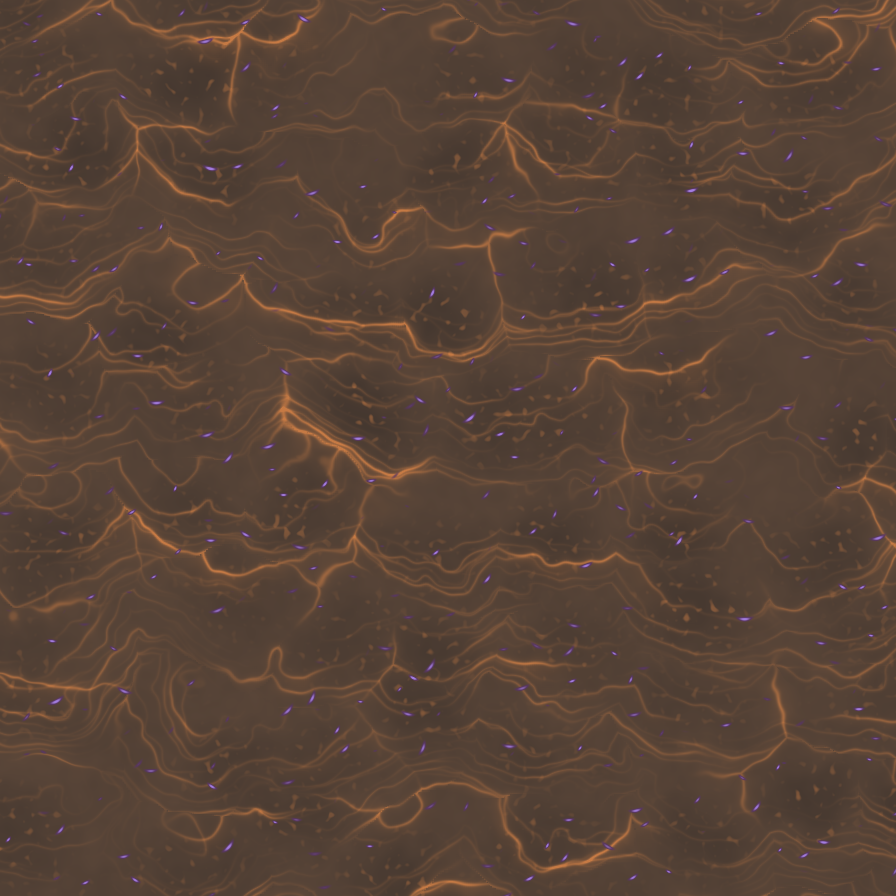
Give the GLSL for this texture, as a WebGL 2 fragment shader.

```glsl
#version 300 es
precision highp float;

uniform vec2 u_resolution;
out vec4 fragColor;

const vec3 SOIL_DARK = vec3(0.270, 0.218, 0.186);
const vec3 SOIL_LIGHT = vec3(0.368, 0.284, 0.228);
const vec3 VEIN = vec3(0.80, 0.49, 0.27);
const vec3 VIOLET = vec3(0.34, 0.21, 0.38);
const vec3 LAVENDER = vec3(0.64, 0.49, 0.88);
const vec2 PIT_GRID = vec2(7.0, 8.2);   // pits per canvas side
const float PIT_SAG = 0.10;             // how far strands hang below a pit
const float WARP = 0.05;
const float VEIN_WIDTH = 0.0018;
const float STRAND_FREQ = 10.0;
const int STRAND_LAYERS = 4;
const float GLINT_GRID = 24.0;
const float GLINT_LENGTH = 0.0105;

vec3 hash3(vec2 p) {
    vec3 q = fract(p.xyx * vec3(0.1031, 0.1030, 0.0973));
    q += dot(q, q.yxz + 33.33);
    return fract((q.xxy + q.yzz) * q.zyx);
}

float corner(vec2 cell, vec2 offset) {
    return dot(hash3(cell).xy * 2.0 - 1.0, offset);
}

float noise(vec2 p) {
    vec2 i = floor(p), f = p - i;
    vec2 u = f * f * f * (f * (f * 6.0 - 15.0) + 10.0);
    vec2 e = vec2(1.0, 0.0);
    return mix(mix(corner(i, f), corner(i + e, f - e), u.x),
               mix(corner(i + e.yx, f - e.yx), corner(i + 1.0, f - 1.0), u.x), u.y);
}

float fbm(vec2 p) {
    float sum = 0.0, amp = 1.0;
    for (int i = 0; i < 4; i++) {
        sum += amp * noise(p);
        p = mat2(1.6, 1.2, -1.2, 1.6) * p + 11.7;
        amp *= 0.5;
    }
    return sum;
}

// x: distance to the pit centre, y: distance to the rim, z: random value
vec3 nearestPit(vec2 p) {
    vec2 base = floor(p), first = vec2(9.0), second = vec2(9.0);
    float id = 0.0;
    for (int y = -2; y <= 2; y++)
    for (int x = -2; x <= 2; x++) {
        vec2 cell = base + vec2(x, y);
        vec3 h = hash3(cell + 31.0);
        vec2 r = cell + 0.1 + 0.8 * h.xy - p;
        if (dot(r, r) < dot(first, first)) {
            second = first;
            first = r;
            id = h.z;
        } else if (dot(r, r) < dot(second, second)) second = r;
    }
    float rim = dot(0.5 * (first + second), normalize(second - first));
    return vec3(length(first), rim, id);
}

// Contour strands of a height field: sharp crest, glow falling to one side
float strands(float height, vec2 p, float size) {
    float sum = 0.0, freq = STRAND_FREQ, weight = 0.95;
    float width = max(VEIN_WIDTH, 0.8 / size);
    for (int i = 0; i < STRAND_LAYERS; i++) {
        float seed = float(i) * 19.3;
        float level = height * freq + 0.8 * noise(p * freq * 0.55 + seed);
        float slope = length(vec2(dFdx(level), dFdy(level))) * size;
        float side = fract(level) - 0.5;
        float d = side / max(slope, 0.4 * freq);
        float fade = 1.0 - 2.0 * abs(side);
        float reach = (d < 0.0 ? 0.14 : 0.05) / freq;
        float along = noise(vec2(p.x * 5.0 + p.y * 3.0, floor(level) * 5.37 + seed + 0.4));
        float crest = exp(-d * d / (width * width));
        float glow = 0.32 * exp(-abs(d) / reach);
        sum += weight * smoothstep(-0.05, 0.42, along) * fade * (0.75 * crest + glow);
        freq *= 1.75;
        weight *= 0.68;
    }
    return sum;
}

// Short curved slivers scattered over a jittered grid
float glints(vec2 p) {
    vec2 base = floor(p * GLINT_GRID);
    float best = 0.0;
    for (int y = -1; y <= 1; y++)
    for (int x = -1; x <= 1; x++) {
        vec2 cell = base + vec2(x, y);
        vec3 h = hash3(cell + 5.0), k = hash3(cell + 71.0);
        float angle = mix(-0.6, 1.2, k.x), c = cos(angle), s = sin(angle);
        vec2 r = mat2(c, -s, s, c) * (p - (cell + h.xy) / GLINT_GRID);
        r.y -= 20.0 * r.x * r.x;
        float len = GLINT_LENGTH * mix(0.35, 1.0, k.y);
        vec2 t = r / vec2(len, 0.0012 + 0.17 * len);
        best = max(best, smoothstep(0.2, 1.0, h.z) * exp(-1.7 * dot(t, t)));
    }
    return best;
}

void main() {
    float size = min(u_resolution.x, u_resolution.y);
    vec2 p = gl_FragCoord.xy / size;
    vec2 q = p + WARP * vec2(fbm(p * 6.0), fbm(p * 6.0 + 17.3));
    vec3 pit = nearestPit(q * PIT_GRID);
    float depth = (1.0 - smoothstep(0.08, 0.62, pit.x)) * mix(0.35, 1.0, pit.z);

    // Soil with shaded pits and fine mottling
    float tone = 0.66 - 0.6 * depth + 0.3 * fbm(p * 9.0 + 3.0) + 0.14 * noise(p * 62.0);
    vec3 color = mix(SOIL_DARK, SOIL_LIGHT, clamp(tone, 0.0, 1.0));

    // Hanging strands and broken rims between the pits
    float height = q.y - PIT_SAG * pit.x * pit.x + 0.1 * noise(p * 3.0 + 8.0);
    float vein = strands(height, p, size);
    float rim = pit.y / PIT_GRID.y;
    float rimMask = smoothstep(0.0, 0.4, noise(p * 6.5 + 40.0));
    vein += rimMask * (0.55 * exp(-pow(rim / VEIN_WIDTH, 2.0)) + 0.22 * exp(-rim / 0.005));
    vein *= 0.85 + 0.8 * noise(p * 26.0 + 9.0);

    // Grains gathered in the pits
    vein += 0.5 * depth * smoothstep(0.16, 0.5, noise(p * 105.0));
    color = mix(color, VEIN, clamp(vein, 0.0, 0.95));

    float glint = glints(p) * (0.85 + 0.3 * depth);
    color = mix(color, VIOLET, 0.9 * smoothstep(0.06, 0.4, glint));
    color = mix(color, LAVENDER, smoothstep(0.32, 0.95, glint));
    fragColor = vec4(color, 1.0);
}
```
